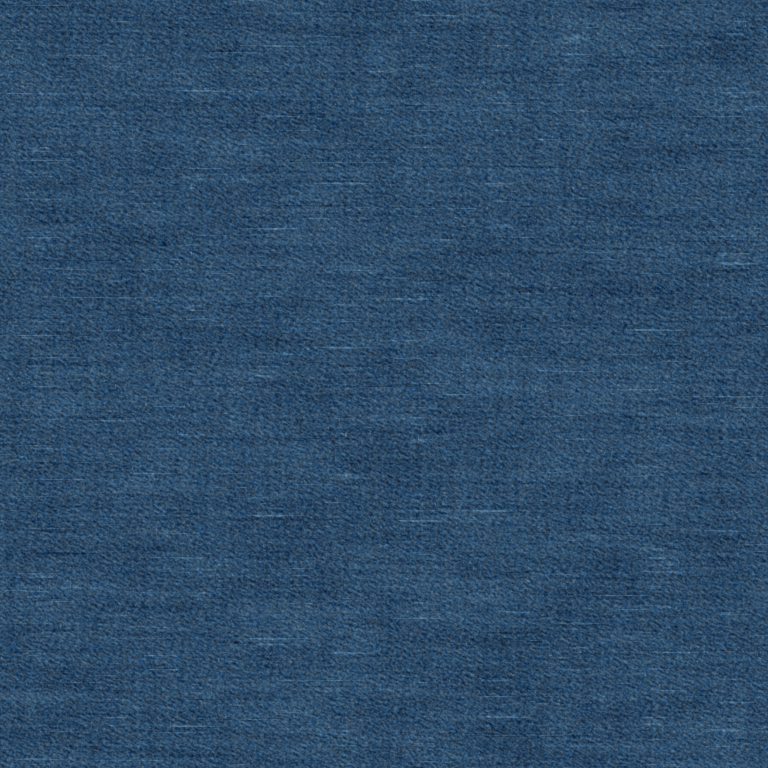
A Shadertoy shader for this texture:

```glsl
// Washed blue denim: a fine diagonal twill with grainy yarn, crossed by
// long horizontal slub streaks and soft faded patches. Every layer is gradient
// noise at its own scale, summed into a shade and a separate grey tint.

const vec3 INDIGO = vec3(0.180, 0.296, 0.409);      // average cloth colour
const vec3 SHADE_AXIS = vec3(0.81, 1.00, 1.05);     // dark to light yarn
const vec3 GREY_AXIS = vec3(1.00, 0.08, -0.85);     // blue to undyed cotton
const vec2 TWILL_DIR = vec2(0.894, -0.447);         // falls to the right
const float TWILL_LINES = 134.0;                    // ribs per canvas height
const float TAU = 6.2832;

// Integer hash of a lattice cell, from 0 to 1.
float hash(vec2 cell, uint seed) {
    uvec2 q = uvec2(ivec2(cell));
    uint h = q.x * 1597u + q.y * 51749u + seed * 7919u;
    h = (h ^ (h >> 15u)) * 73471u + q.y * 3571u;
    h = (h ^ (h >> 13u)) * 92821u;
    h = (h ^ (h >> 16u)) * 68917u;
    h ^= h >> 15u;
    return float(h & 65535u) / 65536.0;
}

// Contribution of one lattice corner: unit gradient dotted with the offset.
float corner(vec2 cell, vec2 offset, uint seed) {
    float angle = TAU * hash(cell, seed);
    return dot(vec2(cos(angle), sin(angle)), offset);
}

// Gradient noise, roughly -0.7 to 0.7.
float noise(vec2 p, uint seed) {
    vec2 i = floor(p);
    vec2 f = p - i;
    vec2 w = f * f * f * (f * (f * 6.0 - 15.0) + 10.0);
    vec2 e = vec2(1.0, 0.0);
    float low = mix(corner(i, f, seed), corner(i + e, f - e, seed), w.x);
    float high = mix(corner(i + e.yx, f - e.yx, seed),
                     corner(i + 1.0, f - 1.0, seed), w.x);
    return mix(low, high, w.y);
}

// Diagonal ribs that wobble and fade in and out, about -1 to 1.
float twill(vec2 uv, vec2 along) {
    float wobble = 0.9 * noise(uv * vec2(48.0, 70.0), 1u);
    float strength = 0.75 + 0.9 * noise(uv * vec2(60.0, 85.0), 2u);
    return strength * sin(TAU * (along.y * TWILL_LINES + wobble));
}

// Yarn fuzz in twill coordinates, stretched along the ribs.
float grain(vec2 along) {
    return 0.135 * noise(along * vec2(205.0, 317.0), 3u)
         + 0.095 * noise(along * vec2(371.0, 397.0), 4u)
         + 0.055 * noise(along * vec2(93.0, 171.0), 5u);
}

// Sparse thin horizontal threads, 0 to 1.
float slub(vec2 uv, vec2 density, float threshold, uint seed) {
    float thread = noise(uv * density, seed);
    float breaks = 0.16 * noise(uv * vec2(90.0, 210.0), seed + 1u);
    return smoothstep(threshold, threshold + 0.26, thread + breaks);
}

// Worn patches, from broad clouds to small blotches.
float fading(vec2 uv) {
    return 0.034 * noise(uv * vec2(3.5, 6.0), 6u)
         + 0.034 * noise(uv * vec2(9.0, 15.0), 7u)
         + 0.026 * noise(uv * vec2(27.0, 38.0), 8u);
}

void mainImage(out vec4 fragColor, in vec2 fragCoord) {
    vec2 uv = fragCoord / iResolution.y;
    vec2 along = vec2(dot(uv, TWILL_DIR), dot(uv, vec2(-TWILL_DIR.y, TWILL_DIR.x)));
    vec2 weft = vec2(uv.x, uv.y + 0.008 * uv.x + 0.002 * noise(uv * 3.0, 9u));

    // Weave and yarn
    float fuzz = grain(along);
    float shade = 0.030 * twill(uv, along) + fuzz + fading(uv);
    shade += 0.055 * noise(weft * vec2(7.0, 243.0), 10u);
    shade += 0.035 * noise(weft * vec2(4.0, 71.0), 11u);
    shade += 0.030 * noise(uv * vec2(137.0, 7.0), 12u);

    // Light and dark slubs
    float lightSlub = slub(weft, vec2(10.0, 219.0), 0.34, 13u);
    float darkSlub = slub(weft, vec2(8.0, 191.0), 0.32, 15u);
    shade += 0.125 * lightSlub - 0.060 * darkSlub;

    // Pale flecks where undyed cotton shows through
    float fleck = smoothstep(0.26, 0.56, noise(uv * vec2(223.0, 263.0), 17u));
    fleck *= smoothstep(-0.25, 0.35, noise(uv * vec2(19.0, 31.0), 18u));
    shade += 0.100 * fleck;

    // Grey tint varies apart from the shade
    float tint = 0.075 * noise(along * vec2(187.0, 289.0), 19u)
               + 0.020 * noise(uv * vec2(40.0, 60.0), 20u)
               + 0.022 * fleck;

    vec3 cloth = INDIGO + shade * SHADE_AXIS + tint * GREY_AXIS;
    fragColor = vec4(clamp(cloth, 0.0, 1.0), 1.0);
}
```
